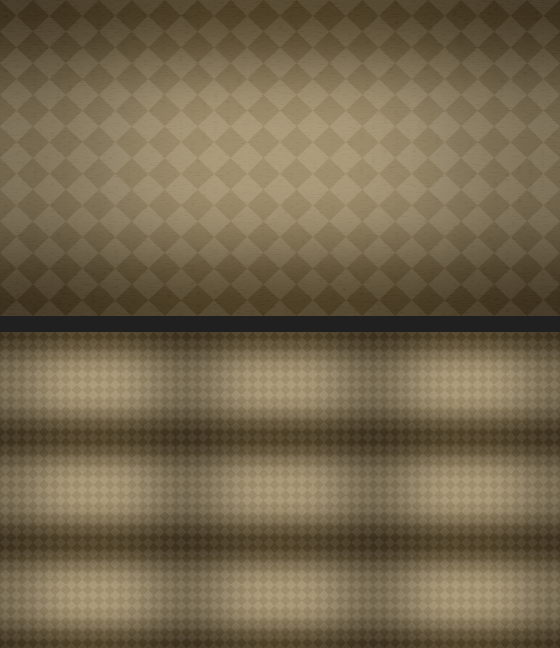
Top, the tile; bottom, the same tile 3 across and 3 down.
Reproduce this pattern procedurally as a Shadertoy shader.

```glsl
const vec2 REPEATS = vec2(17.0, 10.0);       // diamonds across and down
const vec3 CENTRE_COLOR = vec3(0.648, 0.586, 0.460);
const vec3 SIDE_COLOR = vec3(0.480, 0.430, 0.332);
const vec3 TOP_COLOR = vec3(0.325, 0.272, 0.175);
const vec3 CORNER_COLOR = vec3(0.260, 0.218, 0.142);
const vec3 CONTRAST = vec3(0.025, 0.026, 0.028);
const float FALLOFF = 3.2;                   // higher keeps the glow wider
const float EDGE_SOFTNESS = 0.0035;          // share of the canvas height
const vec2 GRAIN_CELLS = vec2(48.0, 200.0);  // long, thin paper fibres
const vec2 WARP_CELLS = vec2(32.0, 18.0);
const float WARP_AMOUNT = 0.4;
const float FIBRE_STRENGTH = 0.012;
const float CREASE_STRENGTH = 0.020;
const vec2 CREASE_RANGE = vec2(0.12, 0.45);  // noise levels that darken
const float PI = 3.14159;

vec2 hashGradient(vec2 cell) {
    float h = fract(sin(dot(cell, vec2(127.1, 311.7))) * 43758.5);
    float angle = 2.0 * PI * h;
    return vec2(cos(angle), sin(angle));
}

// Gradient noise that wraps after a whole number of cells
float wrappedNoise(vec2 p, vec2 period) {
    vec2 cell = floor(p);
    vec2 f = p - cell;
    vec2 blend = f * f * f * (f * (f * 6.0 - 15.0) + 10.0);
    vec2 lo = mod(cell, period);
    vec2 hi = mod(cell + 1.0, period);
    float a = dot(hashGradient(lo), f);
    float b = dot(hashGradient(vec2(hi.x, lo.y)), f - vec2(1.0, 0.0));
    float c = dot(hashGradient(vec2(lo.x, hi.y)), f - vec2(0.0, 1.0));
    float d = dot(hashGradient(hi), f - 1.0);
    return mix(mix(a, b, blend.x), mix(c, d, blend.x), blend.y);
}

// Signed tone: -1 in the dark diamonds, +1 in the light ones
float diamondTone(vec2 uv) {
    vec2 wave = abs(fract(uv * REPEATS) - 0.5);
    float edge = REPEATS.y * max(0.75 / iResolution.y, EDGE_SOFTNESS);
    return smoothstep(-edge, edge, wave.y - wave.x) * 2.0 - 1.0;
}

// Faint horizontal fibres with sparse, broken dark creases
float paperGrain(vec2 uv) {
    vec2 p = uv * GRAIN_CELLS;
    p.y += WARP_AMOUNT * wrappedNoise(uv * WARP_CELLS, WARP_CELLS);
    float fibres = wrappedNoise(p, GRAIN_CELLS);
    vec2 creaseCells = GRAIN_CELLS * vec2(2.0, 1.0);
    float n = wrappedNoise(p * vec2(2.0, 1.0) + 0.5, creaseCells);
    float creases = smoothstep(CREASE_RANGE.x, CREASE_RANGE.y, n);
    return FIBRE_STRENGTH * fibres - CREASE_STRENGTH * creases;
}

// Central glow, level at the borders so that it wraps smoothly
vec3 glowColor(vec2 uv) {
    vec2 glow = 1.0 - pow(abs(cos(PI * uv)), vec2(FALLOFF));
    vec3 middle = mix(SIDE_COLOR, CENTRE_COLOR, glow.x);
    vec3 border = mix(CORNER_COLOR, TOP_COLOR, glow.x);
    return mix(border, middle, glow.y);
}

void mainImage(out vec4 fragColor, in vec2 fragCoord) {
    vec2 uv = fragCoord / iResolution.xy;
    vec3 color = glowColor(uv);
    color += CONTRAST * diamondTone(uv);
    color += paperGrain(uv);
    fragColor = vec4(clamp(color, 0.0, 1.0), 1.0);
}
```
